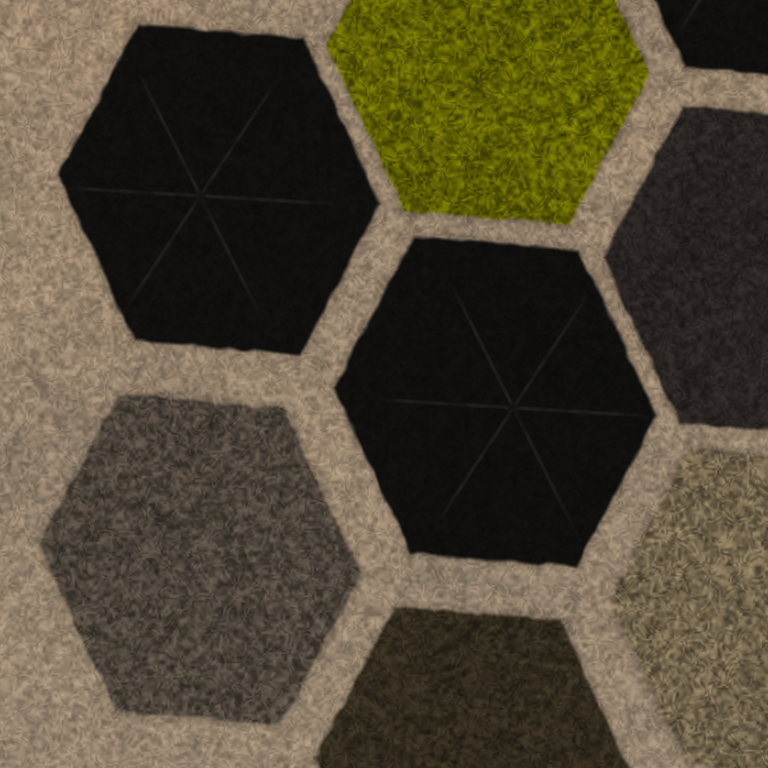
Reproduce this pattern procedurally as a Shadertoy shader.

```glsl
// Hexagonal carpet tiles set in a sandy ground, laid on a slightly skewed lattice.
// Each tile is the overlap of three bands; pile grain comes from layered value noise,
// and the darkest tiles carry faint radial seams.

const vec2 FIRST_TILE = vec2(0.285, 0.753);      // centre of column 0, row 0
const vec2 COLUMN_STEP = vec2(0.3594, -0.276);
const vec2 ROW_STEP = vec2(0.0078, 0.4635);
const vec2 ROW_DRIFT = vec2(-0.0169, -0.0182);   // uneven laying away from row 0
const int COLUMNS = 3;

const vec2 BAND_A = vec2(0.883, -0.468);         // band normals of a tile
const vec2 BAND_B = vec2(0.0845, 0.9964);
const vec2 BAND_C = vec2(0.907, 0.423);
const vec3 HALF_WIDTHS = vec3(0.1936, 0.2052, 0.1823);

const float EDGE_SOFTNESS = 0.0035;
const float EDGE_FRAY = 0.005;
const float SEAM_WIDTH = 0.0022;
const float SEAM_LENGTH = 0.19;
const float SEAM_TILT = -0.06;
const float HUB_SHIFT = 0.024;
const vec3 SEAM_COLOUR = vec3(0.17, 0.155, 0.13);

const vec3 GROUND = vec3(0.575, 0.502, 0.418);
const vec3 BLACK = vec3(0.060, 0.058, 0.053);
const vec3 CHARCOAL = vec3(0.155, 0.137, 0.130);
const vec3 BROWN = vec3(0.190, 0.162, 0.112);
const vec3 GREY = vec3(0.295, 0.262, 0.225);
const vec3 TAUPE = vec3(0.435, 0.382, 0.290);
const vec3 GREEN = vec3(0.375, 0.375, 0.015);

// Tile colours column by column, from the lowest row up
const vec3 TILES[9] = vec3[9](
    GREY, BLACK,
    BROWN, BLACK, GREEN,
    TAUPE, TAUPE, CHARCOAL, BLACK);

float hash(vec2 p) {
    vec3 h = fract(vec3(p.xyx) * 0.1031);
    h += dot(h, h.yzx + 33.33);
    return fract((h.x + h.y) * h.z);
}

float noise(vec2 p) {
    vec2 cell = floor(p), f = fract(p);
    f = f * f * (3.0 - 2.0 * f);
    return mix(mix(hash(cell), hash(cell + vec2(1, 0)), f.x),
               mix(hash(cell + vec2(0, 1)), hash(cell + vec2(1, 1)), f.x), f.y);
}

// Short tangled fibres, centred on zero
float pile(vec2 p) {
    vec2 bend = vec2(noise(p * 70.0), noise(p * 70.0 + 41.0)) * 0.012;
    float coarse = noise((p + bend) * 125.0);
    float fine = noise((p - bend) * 245.0 + 17.0);
    return 0.55 * coarse + 0.65 * fine - 0.6;
}

float hexDistance(vec2 p) {
    vec3 d = abs(vec3(dot(p, BAND_A), dot(p, BAND_B), dot(p, BAND_C))) - HALF_WIDTHS;
    return max(d.x, max(d.y, d.z));
}

// Three worn lines crossing at the hub
float seams(vec2 p, float soft) {
    float lines = 0.0;
    for (int k = 0; k < 3; k++) {
        float angle = SEAM_TILT + float(k) * 1.0472;
        float across = abs(dot(p, vec2(-sin(angle), cos(angle))));
        lines = max(lines, 1.0 - smoothstep(SEAM_WIDTH - soft, SEAM_WIDTH + soft, across));
    }
    float fade = 1.0 - smoothstep(0.7, 1.0, length(p) / SEAM_LENGTH);
    return lines * fade * mix(0.3, 1.0, noise(p * 75.0));
}

void mainImage(out vec4 fragColor, in vec2 fragCoord) {
    vec2 uv = fragCoord / iResolution.y;
    float pixel = 1.0 / iResolution.y;
    float soft = max(EDGE_SOFTNESS, pixel);
    float grain = pile(uv);
    float fray = (noise(uv * 60.0 + 9.0) - 0.5) * EDGE_FRAY;

    // Ground with broad, soft wear
    float wear = noise(uv * 5.0 + 3.0) * 0.6 + noise(uv * 19.0) * 0.4 - 0.5;
    vec3 colour = GROUND * (1.0 + 0.14 * wear + 0.42 * grain);
    colour += vec3(0.012, 0.0, -0.008) * (uv.y - 0.5 + wear);

    // Tiles
    int index = 0;
    for (int column = 0; column < COLUMNS; column++) {
        for (int row = -1; row <= column; row++) {
            vec2 centre = FIRST_TILE + float(column) * COLUMN_STEP + float(row) * ROW_STEP;
            if (row != 0) centre += ROW_DRIFT;
            vec2 p = uv - centre;
            float d = hexDistance(p) + fray;

            vec3 base = TILES[index++];
            float light = dot(base, vec3(0.3, 0.6, 0.1));
            float contrast = mix(0.45, 0.8, smoothstep(0.05, 0.2, light));
            vec3 tile = base * (1.0 + contrast * grain + 0.12 * wear);

            vec2 hub = vec2(column == 1 ? HUB_SHIFT : -HUB_SHIFT, -0.008);
            float darkness = 1.0 - smoothstep(0.06, 0.19, light);
            float seam = seams(p - hub, max(0.0018, pixel)) * darkness;
            tile = mix(tile, SEAM_COLOUR, seam * 0.75);

            colour *= 1.0 - 0.12 * (1.0 - smoothstep(0.0, 0.012, d));
            colour = mix(colour, tile, 1.0 - smoothstep(-soft, soft, d));
        }
    }
    fragColor = vec4(clamp(colour, 0.0, 1.0), 1.0);
}
```
